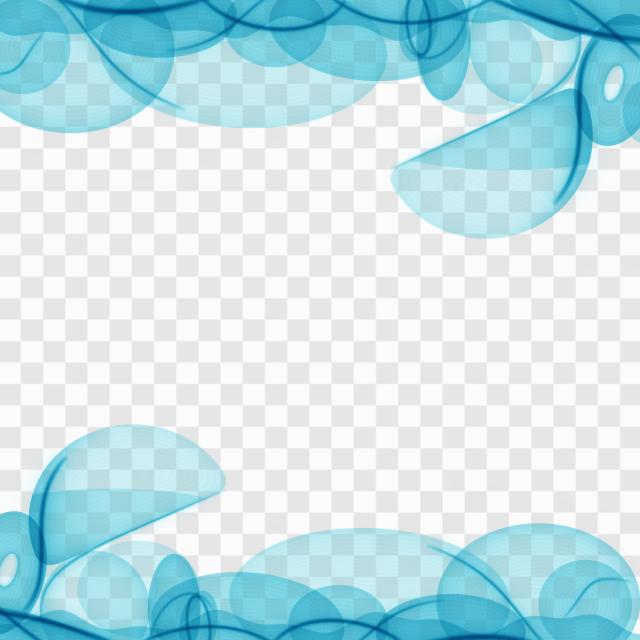
Give the GLSL for this background, as a Shadertoy shader.

```glsl
const float SPAN = 100.0;                          // design units across the canvas
const vec3 ABSORB = vec3(1.0, 0.235, 0.135);       // cyan ink absorption
const vec3 TILE_LIGHT = vec3(0.985);
const vec3 TILE_DARK = vec3(0.9);
const vec2 TILE_SIZE = vec2(3.467, 3.349);
const vec2 TILE_ORIGIN = vec2(34.47, 36.55);
const vec2 UPPER_ANCHOR = vec2(60.2, 37.2);        // matching points of the two borders
const vec2 LOWER_ANCHOR = vec2(36.1, 66.4);
const vec2 LOWER_SCALE = vec2(0.976, 0.937);
const float RIPPLE = 0.07;
const int STRAND_STEPS = 18;
const float PI = 3.14159;

float edgeWidth() { return 0.8 * SPAN / iResolution.y; }

float inside(float d) { return smoothstep(edgeWidth(), -edgeWidth(), d); }

float ellipse(vec2 p, vec2 center, vec2 radii, float angle) {
    float c = cos(angle), s = sin(angle);
    p = mat2(c, -s, s, c) * (p - center);
    float k = length(p / radii);
    return k * (k - 1.0) / max(length(p / (radii * radii)), 1e-4);
}

// Translucent sheet with a denser rim and faint contour lines
float veil(float d, float fill, float rim) {
    float lines = 1.0 + RIPPLE * sin(d * 9.0);
    return inside(d) * (fill * lines + rim * exp(min(d, 0.0) / 1.8));
}

float smoothMax(float a, float b, float k) {
    float h = max(k - abs(a - b), 0.0) / k;
    return max(a, b) + 0.25 * h * h * k;
}

vec2 cubic(vec2 a, vec2 b, vec2 c, vec2 d, float t) {
    float u = 1.0 - t;
    return u * u * u * a + 3.0 * u * t * (u * b + t * c) + t * t * t * d;
}

// Tapered dark fold along a cubic curve, with a soft shade around it
float strand(vec2 p, vec2 a, vec2 b, vec2 c, vec2 d, float width, float ink) {
    float nearest = 1e4, along = 0.0;
    vec2 start = a;
    for (int i = 1; i <= STRAND_STEPS; i++) {
        float t = float(i) / float(STRAND_STEPS);
        vec2 end = cubic(a, b, c, d, t), seg = end - start;
        float h = clamp(dot(p - start, seg) / dot(seg, seg), 0.0, 1.0);
        float dist = length(p - start - seg * h);
        if (dist < nearest) {
            nearest = dist;
            along = t - (1.0 - h) / float(STRAND_STEPS);
        }
        start = end;
    }
    float taper = sqrt(max(sin(PI * along), 0.0));
    float core = exp(-pow(nearest / width, 2.0));
    return ink * taper * (core + 0.2 * exp(-nearest / (width * 3.5)));
}

// Ink density of the border; y is measured away from its outer side
float border(vec2 p) {
    float ink = 0.0;

    // Wavy sheet along the outer side
    float wave = 4.3 + 1.4 * sin(p.x * 0.23) + 0.7 * sin(p.x * 0.51 + 1.0);
    ink += veil(p.y - wave, 0.38, 0.2);

    // Left and middle lobes
    ink += veil(ellipse(p, vec2(11.0, 7.8), vec2(16.3, 13.0), 0.0), 0.28, 0.3);
    ink += veil(ellipse(p, vec2(3.5, 7.2), vec2(7.5), 0.0), 0.3, 0.12);
    ink += veil(ellipse(p, vec2(38.0, 8.0), vec2(22.5, 12.0), 0.04), 0.22, 0.12);
    ink += veil(ellipse(p, vec2(25.0, 2.5), vec2(12.0, 6.5), 0.0), 0.5, 0.25);
    ink += veil(ellipse(p, vec2(43.0, 4.0), vec2(8.0, 6.5), 0.0), 0.3, 0.2);
    ink += veil(ellipse(p, vec2(57.5, 4.2), vec2(15.5, 8.4), 0.08), 0.42, 0.15);
    ink += veil(ellipse(p, vec2(69.3, 6.5), vec2(4.2, 9.2), 0.0), 0.45, 0.3);
    ink += veil(ellipse(p, vec2(65.4, 4.0), vec2(3.0, 5.6), 0.15), 0.2, 0.3);

    // Pale discs
    ink += veil(ellipse(p, vec2(75.0, 9.8), vec2(9.8, 8.1), 0.0), 0.18, 0.05);
    ink += veil(ellipse(p, vec2(82.0, 6.5), vec2(8.8, 9.7), 0.0), 0.14, 0.25);

    // Hanging leaf and its darker upper half
    float slope = dot(p - vec2(61.8, 26.0), vec2(-0.415, -0.91));
    float leaf = smoothMax(ellipse(p, vec2(75.9, 21.2), vec2(16.7, 16.1), 0.0), slope, 3.0);
    float shade = ellipse(p, vec2(79.4, 16.7), vec2(28.6, 9.9), 0.0);
    float towardFold = smoothstep(78.0, 92.0, p.x);
    ink += veil(leaf, 0.2, 0.1 + 0.5 * towardFold);
    ink += inside(leaf) * inside(shade) * (0.2 + 0.2 * towardFold);

    // Right corner with its open eye
    ink += veil(ellipse(p, vec2(96.5, 12.5), vec2(6.5, 10.5), 0.25), 0.65, 0.3);
    ink += veil(ellipse(p, vec2(101.0, 17.5), vec2(3.7, 5.0), 0.0), 0.25, 0.1);
    ink += veil(ellipse(p, vec2(94.0, 0.5), vec2(17.0, 5.5), 0.25), 0.6, 0.3);
    float eye = ellipse(p, vec2(95.9, 13.0), vec2(1.4, 2.9), 0.3);
    ink *= 1.0 - 0.85 * inside(eye);
    ink += 0.5 * exp(-abs(eye) / 0.3);

    // Dark folds of the left and middle
    ink += strand(p, vec2(8, -1), vec2(14, 2.6), vec2(24, 3), vec2(34, -1), 0.45, 3.0);
    ink += strand(p, vec2(7, -2), vec2(15, 4), vec2(15, 12), vec2(29, 17.2), 0.25, 1.3);
    ink += strand(p, vec2(31, -1), vec2(36, 5.5), vec2(50, 7), vec2(54, 0), 0.32, 2.6);
    ink += strand(p, vec2(50, -2), vec2(57, 5), vec2(68, 5.5), vec2(78, -1), 0.28, 2.2);
    ink += strand(p, vec2(26, 8), vec2(36, 7), vec2(37, 2), vec2(44, -2), 0.25, 1.3);
    ink += strand(p, vec2(-4, 11), vec2(4, 13), vec2(3, 9), vec2(7, 5), 0.22, 0.9);
    float loopRing = abs(ellipse(p, vec2(65.4, 3.8), vec2(1.8, 4.8), -0.1));
    ink += 1.4 * exp(-pow(loopRing / 0.25, 2.0));
    ink += strand(p, vec2(63, 6), vec2(65, 12), vec2(73, 9), vec2(73.5, -1), 0.25, 0.9);

    // Dark folds of the leaf and right corner
    ink += strand(p, vec2(61, 26.4), vec2(83, 16.3), vec2(92, 14), vec2(90.5, 4), 0.22, 0.9);
    ink += strand(p, vec2(93.5, 6), vec2(87, 13), vec2(94.5, 23), vec2(86.5, 32), 0.35, 2.5);
    ink += strand(p, vec2(75, -1), vec2(84, 3), vec2(92, 6), vec2(104, 6.5), 0.38, 3.0);
    ink += strand(p, vec2(86, -2), vec2(91, 1), vec2(95, 4), vec2(101, 10), 0.3, 2.0);
    return ink;
}

void mainImage(out vec4 fragColor, in vec2 fragCoord) {
    vec2 uv = fragCoord / iResolution.xy;
    vec2 p = SPAN * vec2(uv.x, 1.0 - uv.y);

    // Upper border and its turned copy below
    float ink = border(p);
    ink += border(UPPER_ANCHOR - (p - LOWER_ANCHOR) / LOWER_SCALE);

    // Checkered ground, fading under the ink
    vec2 blur = PI * edgeWidth() / TILE_SIZE;
    vec2 tile = clamp(sin(PI * (p - TILE_ORIGIN) / TILE_SIZE) / blur, -1.0, 1.0);
    float light = 0.5 + 0.5 * tile.x * tile.y;
    light = mix(0.7, light, exp(-0.9 * ink));
    vec3 ground = mix(TILE_DARK, TILE_LIGHT, light);

    fragColor = vec4(ground * exp(-ABSORB * ink), 1.0);
}
```
